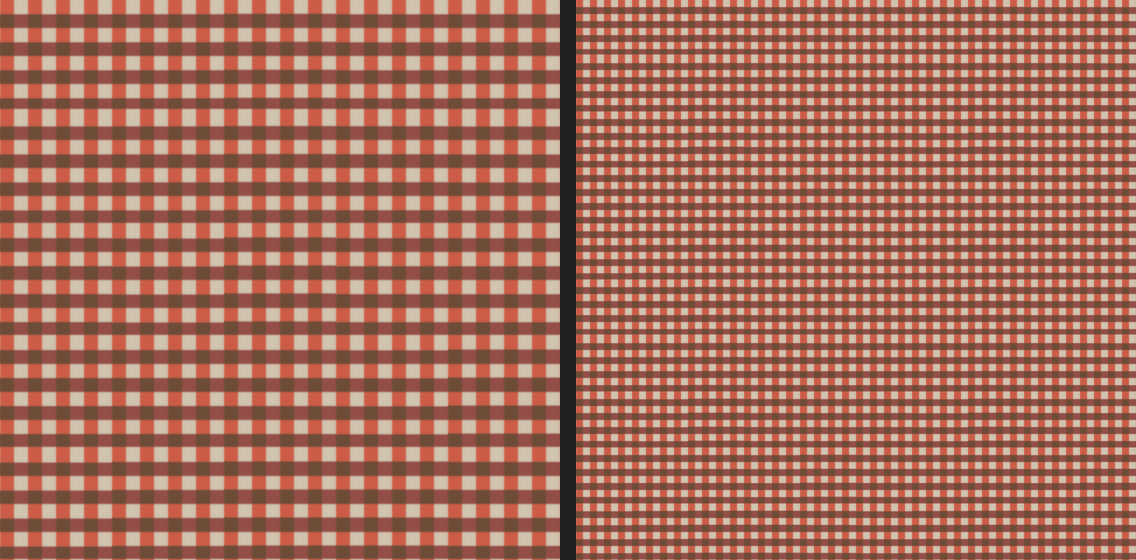
Left, the tile; right, the same tile 2 across and 2 down.
This pattern is drawn by a three.js fragment shader. Its source:

```glsl
varying vec2 vUv;

const float CHECKS = 20.0;
const float BLOCK = 4.0;
const float SOFTNESS = 0.05;
const float THREADS = 8.0;
const float TAU = 6.28318;

const vec3 CREAM = vec3(0.815, 0.765, 0.685);
const vec3 RED = vec3(0.80, 0.36, 0.28);
const vec3 MAROON = vec3(0.58, 0.305, 0.28);
const vec3 BROWN = vec3(0.425, 0.30, 0.215);

float hash(vec2 p) {
  return fract(sin(dot(p, vec2(127.1, 311.7))) * 4375.85);
}

// Soft stripe between two positions of a repeating unit cell
float stripe(float x, float start, float end, float softness) {
  float center = 0.5 * (start + end);
  float halfWidth = 0.5 * (end - start);
  float d = abs(fract(x - center + 0.5) - 0.5);
  return 1.0 - smoothstep(halfWidth - softness, halfWidth + softness, d);
}

// Fine thread relief with whole periods per check
float weave(vec2 p, float threads) {
  vec2 fine = cos(TAU * threads * p);
  vec2 broad = sin(TAU * 3.0 * p + 0.7);
  return 0.6 * fine.x + 0.4 * fine.y + 0.3 * (broad.x + broad.y);
}

// Lower band edge: pinched at each block, most at the upper one
float bandStart(float row) {
  float pinched = 1.0 - step(0.5, mod(row, BLOCK));
  float upper = 1.0 - step(0.5, abs(row - (CHECKS - BLOCK)));
  return 0.04 * pinched + 0.07 * upper;
}

void main() {
  vec2 p = vUv * CHECKS;
  float row = mod(floor(p.y + 0.25), CHECKS);
  vec2 block = vec2(mod(floor(p.x / BLOCK), CHECKS / BLOCK), floor(row / BLOCK));

  // Warp columns and slightly uneven weft bands
  float jog = 0.04 * (hash(block) - 0.5);
  float warp = stripe(p.x, 0.0, 0.5, SOFTNESS);
  float weft = stripe(p.y, bandStart(row), 0.5 + jog, SOFTNESS);

  vec3 light = mix(CREAM, RED, warp);
  vec3 dark = mix(MAROON, BROWN, warp);
  vec3 cloth = mix(light, dark, weft);

  // Thread shading, fainter on the dark bands
  cloth *= 1.0 + mix(0.017, 0.01, weft) * weave(p, THREADS);

  gl_FragColor = vec4(cloth, 1.0);
}
```
